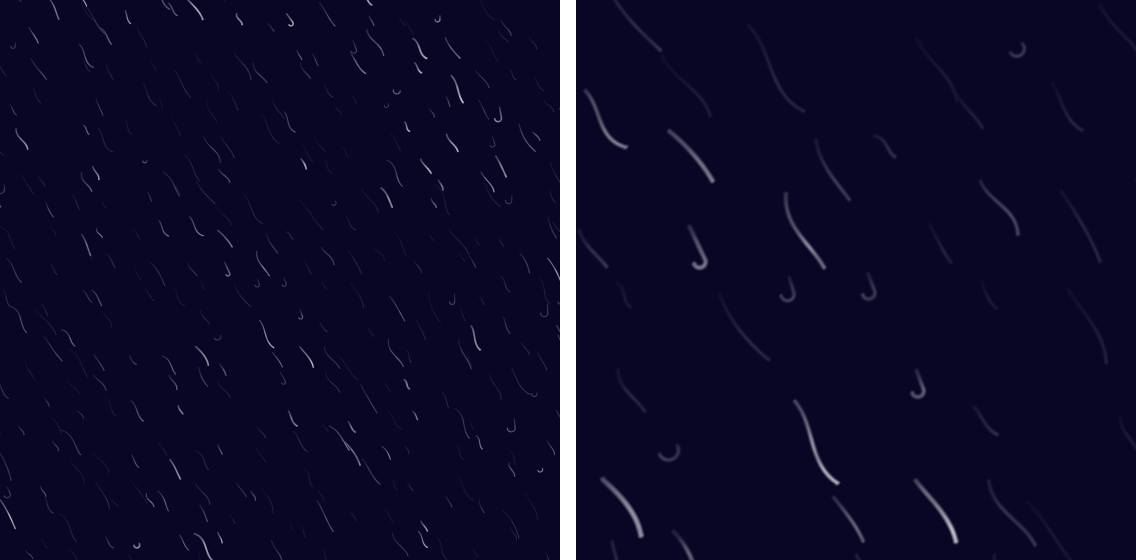
Left: the whole. Right: its middle third, enlarged.
This pattern is drawn by a WebGL 2 fragment shader. Its source:

```glsl
#version 300 es
precision highp float;
// Sparse pale strokes slanting down to the right over a deep indigo night.
// A jittered grid places one stroke per cell: most are gently bent lines,
// some are small hooks; gradient noise drifts their heading and brightness.

#define CELLS 18.0          // grid cells per canvas height
#define PRESENCE 0.95       // share of cells holding a stroke
#define HOOK_SHARE 0.09     // share of strokes that curl into a hook
#define HEADING -1.02       // mean direction in radians
#define HEADING_DRIFT 0.22  // slow change of direction over the canvas
#define HALF_MIN 0.008      // shortest half length
#define HALF_MAX 0.031      // longest half length
#define WIDTH 0.0009        // half width of the thinnest stroke
#define SOFTNESS 0.0013     // edge blur
#define FAINT 0.09          // opacity of the dimmest stroke
#define BRIGHT 0.74         // opacity of the brightest stroke

uniform vec2 u_resolution;
out vec4 fragColor;

const vec3 NIGHT = vec3(0.030, 0.018, 0.145);
const vec3 PALE = vec3(0.90, 0.89, 0.91);

// Four random values in 0..1 for a grid point
vec4 hash4(vec2 p) {
    vec4 q = fract(p.xyxy * vec4(0.1031, 0.1030, 0.0973, 0.1099));
    q += dot(q, q.wzxy + 33.33);
    return fract((q.xxyz + q.yzzw) * q.zywx);
}

float gradientDot(vec2 corner, vec2 offset) {
    float angle = 6.2832 * hash4(corner + 71.0).x;
    return dot(vec2(cos(angle), sin(angle)), offset);
}

float gradientNoise(vec2 p) {
    vec2 i = floor(p), f = p - i;
    vec2 s = f * f * f * (f * (f * 6.0 - 15.0) + 10.0);
    vec2 e = vec2(1.0, 0.0);
    float low = mix(gradientDot(i, f), gradientDot(i + e.xy, f - e.xy), s.x);
    float high = mix(gradientDot(i + e.yx, f - e.yx), gradientDot(i + e.xx, f - e.xx), s.x);
    return mix(low, high, s.y);
}

// Distance to a line bent by an arc and an S curve
float bentLine(vec2 q, float halfLen, float arc, float sway) {
    float u = clamp(q.x / halfLen, -1.0, 1.0);
    float curve = halfLen * (arc * (u * u - 0.4) + sway * (u * u * u - u));
    float slope = 2.0 * arc * u + sway * (3.0 * u * u - 1.0);
    float side = (q.y - curve) * inversesqrt(1.0 + slope * slope);
    return length(vec2(q.x - u * halfLen, side));
}

// Distance to a straight stem ending in a half circle
float hook(vec2 q, float stem, float radius) {
    vec2 v = q - vec2(0.0, radius);
    if (v.x > 0.0) return abs(length(v) - radius);
    float toStem = length(vec2(q.x - clamp(q.x, -stem, 0.0), q.y));
    return min(toStem, length(v - vec2(0.0, radius)));
}

// Opacity at p of the stroke that belongs to one cell
float stroke(vec2 p, vec2 cell, float edge) {
    vec4 place = hash4(cell + 11.0);
    vec4 form = hash4(cell + 137.0);
    vec4 kind = hash4(cell + 291.0);
    if (kind.x > PRESENCE) return 0.0;

    vec2 center = (cell + 0.5 + 0.9 * (place.xy - 0.5)) / CELLS;
    bool curled = kind.y < HOOK_SHARE;
    float angle = HEADING + HEADING_DRIFT * gradientNoise(center * 3.0)
                + 0.26 * (place.z - 0.5);
    if (curled) angle -= 0.7 * kind.z;

    // Local frame: x runs along the stroke, y to its lower left
    vec2 along = vec2(cos(angle), sin(angle));
    vec2 across = vec2(along.y, -along.x);
    vec2 q = vec2(dot(p - center, along), dot(p - center, across));

    float halfLen = mix(HALF_MIN, HALF_MAX, pow(form.x, 1.5));
    float glow = pow(place.w, 2.6);
    float dist, progress;
    if (curled) {
        float stem = 0.022 * form.y * form.y;
        dist = hook(q, stem, mix(0.0035, 0.0085, form.z * form.z));
        progress = smoothstep(-stem - 0.004, 0.003, q.x);
        glow = max(glow, 0.25);
    } else {
        dist = bentLine(q, halfLen, 0.36 * (form.y - 0.5), 0.55 * (form.z - 0.5));
        progress = smoothstep(-1.2, 0.5, q.x / halfLen);
    }

    float width = WIDTH * (1.0 + 0.9 * glow * kind.w);
    float cover = 1.0 - smoothstep(width - edge, width + edge, dist);
    float grain = 1.0 + 0.45 * gradientNoise(p * 70.0);
    return cover * mix(FAINT, BRIGHT, glow) * mix(0.4, 1.0, progress) * grain;
}

void main() {
    vec2 p = gl_FragCoord.xy / u_resolution.y;
    float edge = max(SOFTNESS, 0.6 / u_resolution.y);
    vec2 home = floor(p * CELLS);

    // Strokes may reach into the neighbouring cells
    float light = 0.0;
    for (int j = -1; j <= 1; j++)
        for (int i = -1; i <= 1; i++)
            light = max(light, stroke(p, home + vec2(i, j), edge));

    fragColor = vec4(mix(NIGHT, PALE, clamp(light, 0.0, 1.0)), 1.0);
}
```
